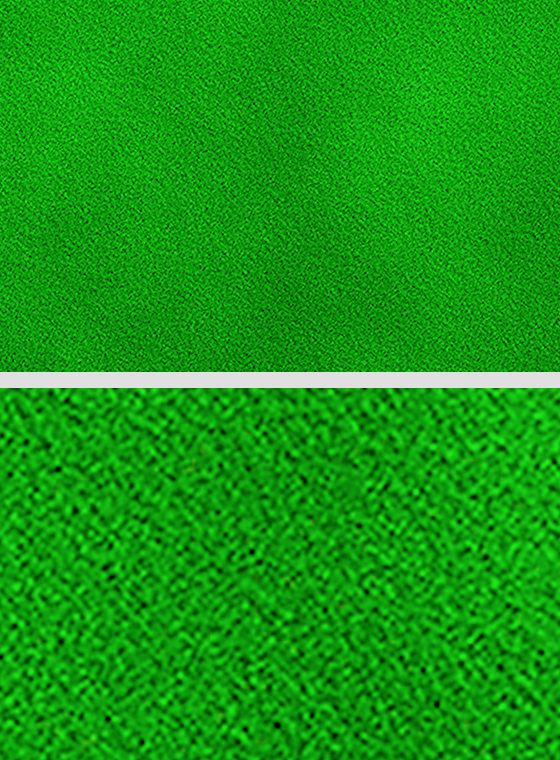
Top, the full canvas; bottom, a detail of the centre.
Write a WebGL 2 fragment shader that draws this texture.

```glsl
#version 300 es
precision highp float;

#define GRAINS 205.0       // grains per canvas height
#define GRAIN_REACH 1.25   // radius of the surround, in grains
#define SIDE_LIGHT 0.45    // strength of the slanted light
#define BASE_TONE 0.608
#define CONTRAST 0.74
#define PIT_DEPTH 0.95
#define CLOUDINESS 0.12
#define FLECK_TINT 0.22

uniform vec2 u_resolution;
out vec4 fragColor;

float hash(vec2 cell) {
    uvec2 q = uvec2(ivec2(cell) + 32768);
    uint h = q.x * 1664525u + 1013904223u;
    h = (h ^ (h >> 15)) * 2246822519u + q.y * 374761393u;
    h = (h ^ (h >> 13)) * 3266489917u;
    h ^= h >> 16;
    return float(h >> 8) / 16777216.0;
}

float valueNoise(vec2 p) {
    vec2 cell = floor(p);
    vec2 f = fract(p);
    f = f * f * (3.0 - 2.0 * f);
    float low = mix(hash(cell), hash(cell + vec2(1, 0)), f.x);
    float high = mix(hash(cell + vec2(0, 1)), hash(cell + vec2(1, 1)), f.x);
    return mix(low, high, f.y);
}

mat2 rotation(float angle) {
    float c = cos(angle), s = sin(angle);
    return mat2(c, -s, s, c);
}

// Height of the pile: layers turned against each other, so no grid shows
float pileHeight(vec2 p) {
    float sum = 0.0, weight = 0.40;
    for (int i = 0; i < 3; i++) {
        float k = float(i);
        vec2 q = rotation(0.35 + 1.05 * k) * p * (0.9 + 0.13 * k);
        sum += weight * valueNoise(q + 57.3 * k);
        weight -= 0.07;
    }
    return sum;
}

// Each tuft against its surround, lit a little from the upper right
float tuftShade(vec2 p) {
    vec2 dx = vec2(GRAIN_REACH, 0.0), dy = dx.yx;
    float lit = pileHeight(p + dx) + pileHeight(p + dy);
    float shaded = pileHeight(p - dx) + pileHeight(p - dy);
    float relief = pileHeight(p) - 0.25 * (lit + shaded);
    return relief + SIDE_LIGHT * 0.5 * (shaded - lit);
}

// Soft unevenness, centred on zero
float clouds(vec2 p) {
    float sum = 0.0, weight = 0.5;
    for (int i = 0; i < 4; i++) {
        sum += weight * (valueNoise(p) - 0.5);
        p = rotation(0.7) * p * 2.3 + 11.7;
        weight *= 0.6;
    }
    return sum;
}

float glow(vec2 uv, vec2 centre, vec2 radius) {
    vec2 d = (uv - centre) / radius;
    return exp(-dot(d, d));
}

// Broad light: bright upper sides, dim middle and lower edge
float broadLight(vec2 uv) {
    float light = 0.050 * (uv.y - 0.5) - 0.01;
    light += 0.045 * glow(uv, vec2(0.12, 0.80), vec2(0.25, 0.40));
    light += 0.050 * glow(uv, vec2(0.78, 0.65), vec2(0.20, 0.40));
    light -= 0.027 * glow(uv, vec2(0.50, 0.35), vec2(0.16, 0.55));
    light -= 0.032 * glow(uv, vec2(1.00, 0.25), vec2(0.15, 0.25));
    return light;
}

void main() {
    vec2 uv = gl_FragCoord.xy / u_resolution;
    vec2 p = gl_FragCoord.xy / u_resolution.y;
    vec2 g = p * GRAINS;

    float grain = tuftShade(g);
    float pit = min(grain, 0.0);
    float tone = BASE_TONE + broadLight(uv) + CLOUDINESS * clouds(p * 5.0);
    tone += CONTRAST * grain - PIT_DEPTH * pit * pit;
    tone = clamp(tone, 0.03, 0.9);

    // Green ramp with a few yellowish flecks
    vec3 color = vec3(0.14 * tone * tone, tone, 0.125 * tone * tone);
    float fleck = smoothstep(0.90, 0.99, valueNoise(g * 0.6 + 301.0));
    color.r += FLECK_TINT * fleck * tone;

    fragColor = vec4(color, 1.0);
}
```
